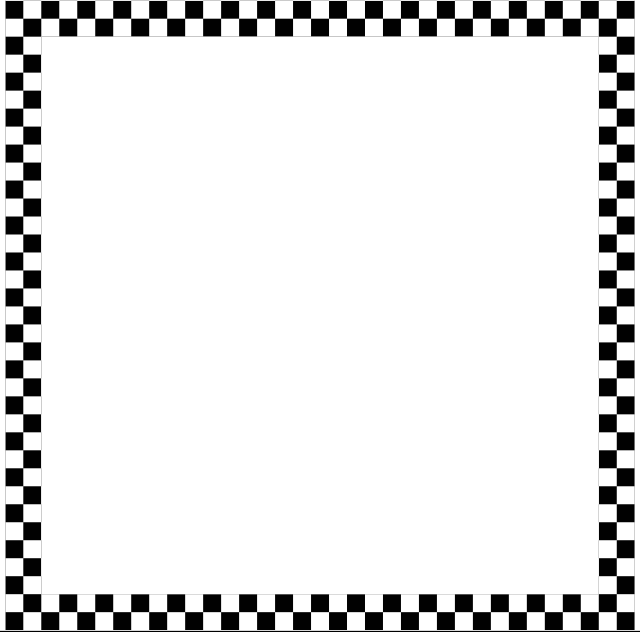
Give the GLSL for this background, as a Shadertoy shader.

```glsl
// Signed distance to an axis-aligned square
float squareDistance(vec2 p, float halfSide) {
    vec2 d = abs(p) - halfSide;
    return length(max(d, 0.0)) + min(max(d.x, d.y), 0.0);
}

// Smooth coverage of the region where distance is negative
float coverage(float distance, float pixel) {
    return clamp(0.5 - distance / pixel, 0.0, 1.0);
}

// Antialiased checkerboard of unit cells, 1 where both indices share parity
float checker(vec2 p, float pixel) {
    vec2 edge = abs(mod(p - 0.5, 2.0) - 1.0) - 0.5;
    vec2 side = clamp(edge * 2.0 / pixel, -1.0, 1.0);
    return 0.5 + 0.5 * side.x * side.y;
}

void mainImage(out vec4 fragColor, in vec2 fragCoord) {
    vec2 uv = fragCoord / iResolution.x;
    float cellSize = 0.0281;
    float pixel = 1.0 / (iResolution.x * cellSize);

    // Grid of 35 by 35 cells
    vec2 grid = (uv - vec2(0.0083, 0.0029)) / cellSize;
    vec2 centered = grid - 17.5;

    // Checkered frame, two cells thick
    float frame = coverage(squareDistance(centered, 17.5), pixel)
                * (1.0 - coverage(squareDistance(centered, 15.5), pixel));
    float ink = frame * checker(grid, pixel);

    // Thin rule along the bottom edge
    ink = max(ink, coverage((uv.y - 0.0018) / cellSize, pixel));

    vec3 paper = vec3(1.0);
    vec3 black = vec3(0.005);
    fragColor = vec4(mix(paper, black, ink), 1.0);
}
```
